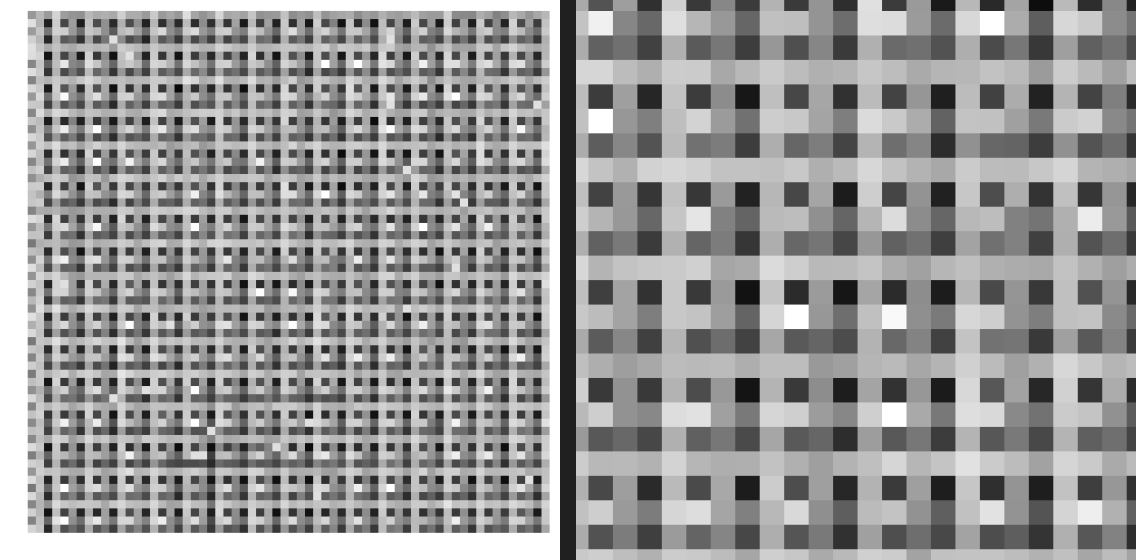
Left, the full canvas; right, a detail of the centre.
Write a Shadertoy shader that draws this pattern.

```glsl
// Woven grey check: 64 by 64 flat cells in a four-cell repeat, with uneven threads, on white.

float hash(vec2 p) {
    vec3 q = fract(p.xyx * 0.1031);
    q += dot(q, q.yzx + 33.33);
    return fract((q.x + q.y) * q.z);
}

vec2 gradientAt(vec2 lattice) {
    float angle = 6.2832 * hash(lattice + 71.0);
    return vec2(cos(angle), sin(angle));
}

float gradientNoise(vec2 p) {
    vec2 i = floor(p), f = p - i;
    vec2 u = f * f * f * (f * (f * 6.0 - 15.0) + 10.0);
    vec2 e = vec2(1, 0);
    float low = mix(dot(gradientAt(i), f), dot(gradientAt(i + e.xy), f - e.xy), u.x);
    float high = mix(dot(gradientAt(i + e.yx), f - e.yx), dot(gradientAt(i + 1.0), f - 1.0), u.x);
    return mix(low, high, u.y);
}

// Soft-ended interval along a thread
float span(float x, float start, float end) {
    return smoothstep(start - 2.0, start + 2.0, x) * (1.0 - smoothstep(end - 2.0, end + 2.0, x));
}

// Grey of one cell; rows count downward from the top
float cellShade(vec2 cell) {
    if (min(cell.x, cell.y) < 0.0 || max(cell.x, cell.y) > 63.0) return 1.0;
    ivec2 k = ivec2(cell) & 3;

    // One vector per row of the repeat
    mat4 weave = mat4(0.75, 0.69, 0.69, 0.79,
                      0.25, 0.60, 0.14, 0.76,
                      0.79, 0.60, 0.43, 0.79,
                      0.35, 0.45, 0.24, 0.65);
    float shade = weave[k.y][k.x];

    // Selvedge threads along the top and left
    if (cell.y < 0.5) shade = k.x == 3 ? 0.78 : 0.63;
    if (cell.x < 0.5) shade = (k.y & 1) == 1 ? 0.81 : 0.54;
    else if (cell.x < 1.5) shade = 0.78;

    // Worn threads: dark weft streaks and one dark warp
    float streak = 0.85 * span(cell.x, 16.0, 35.0) * float(cell.y == 55.0)
                 + 0.6 * span(cell.x, 23.0, 30.0) * float(cell.y == 53.0)
                 + 0.6 * span(cell.x, 23.0, 37.0) * float(cell.y == 47.0);
    if (k.x != 2) shade = mix(shade, 0.35, streak);
    if (cell.x == 22.0) shade -= 0.3 * smoothstep(34.0, 56.0, cell.y) * shade;

    // Slow drift along each thread, then grain per cell
    shade += 0.09 * gradientNoise(vec2(cell.x * 1.37 + 0.4, cell.y * 0.07));
    shade += 0.09 * gradientNoise(vec2(cell.x * 0.07, cell.y * 1.37 + 40.4));
    shade += 0.13 * (hash(cell + 5.0) - 0.5);

    // Occasional bright knots, mostly where light threads cross
    float knot = hash(cell + 190.0);
    if (k == ivec2(0, 2)) shade += 0.2 * smoothstep(0.6, 1.0, knot);
    else if (knot > 0.992) shade = max(shade, 0.88);
    return clamp(shade, 0.03, 1.0);
}

void mainImage(out vec4 fragColor, in vec2 fragCoord) {
    vec2 uv = fragCoord / iResolution.xy;
    vec2 grid = vec2(uv.x - 0.0495, 0.9805 - uv.y) * 64.0 / 0.932;

    // Blend the four nearest cells across one pixel at their borders
    vec2 pixel = 64.0 / (0.932 * iResolution.xy);
    vec2 cell = floor(grid - 0.5);
    vec2 blend = clamp((grid - cell - 1.0) / pixel + 0.5, 0.0, 1.0);
    float upper = mix(cellShade(cell), cellShade(cell + vec2(1, 0)), blend.x);
    float lower = mix(cellShade(cell + vec2(0, 1)), cellShade(cell + 1.0), blend.x);
    fragColor = vec4(vec3(mix(upper, lower, blend.y)), 1.0);
}
```
